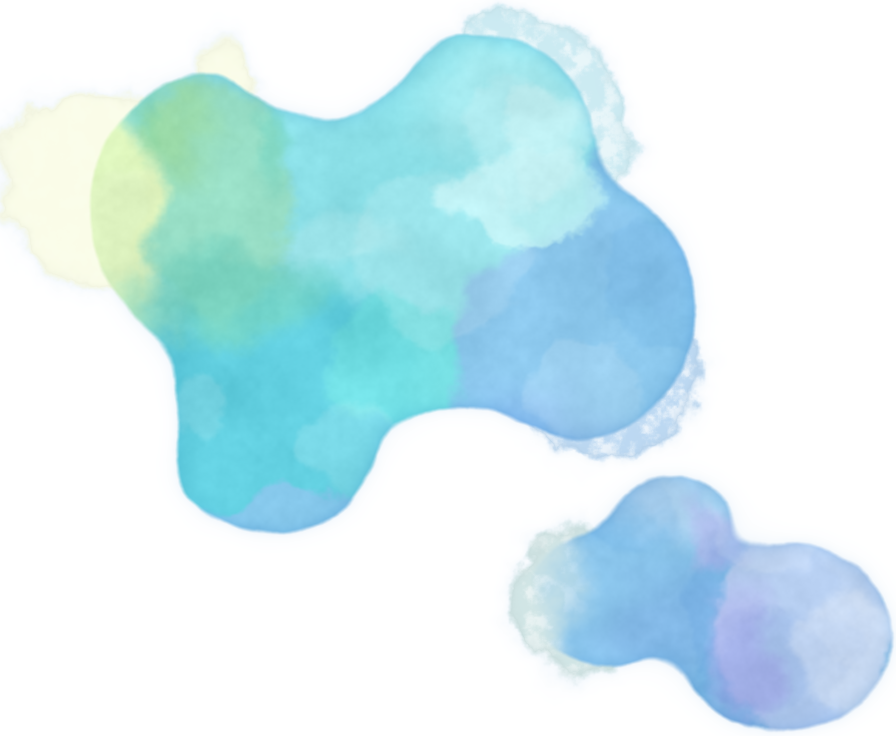
A WebGL 1 fragment shader for this background:

```glsl
precision highp float;
// Two watercolour stains on white paper: a large yellow-green-cyan-blue one and a small blue-lilac one.
// Outlines are smooth unions of ellipses with notches; ragged fringes lie below,
// and noise-warped washes, random blooms and paper grain colour the inside.
uniform vec2 u_resolution;

const vec2 CANVAS = vec2(7.68, 6.3); // size in drawing units
const float EDGE = .022;       // outline softness
const float BLEND = .35;       // roundness of joined lobes
const float WASH_WARP = .55;   // raggedness of washes
const float FRINGE_WARP = .32; // raggedness of fringes
const float BLOOM = .13;       // bloom strength
const float GRAIN = .035;      // paper grain strength
const vec3 PAPER = vec3(1.);
const vec3 AQUA = vec3(.55, .88, .91), CYAN = vec3(.36, .8, .87);
const vec3 TURQUOISE = vec3(.44, .87, .88), ICE = vec3(.75, .945, .955);
const vec3 SKY = vec3(.54, .77, .92), PERIWINKLE = vec3(.51, .7, .91);
const vec3 MINT = vec3(.6, .87, .76), GREEN = vec3(.45, .82, .75);
const vec3 LEAF = vec3(.63, .87, .63), LIME = vec3(.91, .965, .74);
const vec3 CREAM = vec3(.98, .99, .91), FROST = vec3(.8, .92, .95);
const vec3 HAZE = vec3(.74, .85, .95), MIST = vec3(.82, .9, .9);
const vec3 LILAC = vec3(.72, .74, .94), PALE = vec3(.75, .83, .95);

float hash(vec2 p) { return fract(sin(dot(p, vec2(127.1, 311.7))) * 43758.5); }

float noise(vec2 p) {
  vec2 i = floor(p), f = fract(p), e = vec2(1, 0);
  f *= f * (3. - 2. * f);
  return mix(mix(hash(i), hash(i + e), f.x), mix(hash(i + e.yx), hash(i + 1.), f.x), f.y);
}

float fbm(vec2 p) {
  float sum = 0., amp = .5;
  for (int i = 0; i < 5; i++) { sum += amp * noise(p); p = p * 2.03 + 7.1; amp *= .5; }
  return sum;
}

vec2 warp(vec2 p, float freq, float amp) {
  return p + amp * (vec2(fbm(p * freq), fbm(p * freq + 17.3)) - .48);
}

// Distance helpers; an ellipse is (centre, radii)
float ellipse(vec2 p, vec4 e) { return (length((p - e.xy) / e.zw) - 1.) * min(e.z, e.w); }

float join(float a, float b) {
  float h = max(BLEND - abs(a - b), 0.);
  return min(a, b) - h * h / BLEND * .25;
}

float cut(float a, float notch) { return -join(-a, notch); }

float cover(float d, float soft) { return 1. - smoothstep(-soft, soft, d); }

float largeStain(vec2 p) {
  float d = ellipse(p, vec4(3.3, 4.05, 1.9, 1.35));
  d = join(d, ellipse(p, vec4(2.35, 2.7, 1, .97)));
  d = join(d, ellipse(p, vec4(4.9, 3.65, 1.06, 1.12)));
  d = join(d, ellipse(p, vec4(4.1, 5.05, 1, .96)));
  d = join(d, ellipse(p, vec4(1.85, 4.5, 1.08, 1.18)));
  d = cut(d, ellipse(p, vec4(4, 2, .76, .68)));
  d = cut(d, ellipse(p, vec4(.8, 2.65, .7, .7)));
  return cut(d, ellipse(p, vec4(2.75, 6.1, .8, .72)));
}

float smallStain(vec2 p) {
  float d = ellipse(p, vec4(5.25, 1.18, .75, .57));
  d = join(d, ellipse(p, vec4(5.77, 1.8, .5, .42)));
  return join(d, ellipse(p, vec4(6.72, .85, .92, .8)));
}

// Paint layers
vec3 wash(vec3 col, vec2 p, vec4 e, vec3 tint, float soft, float strength) {
  return mix(col, tint, strength * cover(ellipse(p, e), soft));
}

vec3 fringe(vec3 col, vec2 p, float d, vec3 tint, float speckle) {
  float fleck = speckle * smoothstep(.4, .7, fbm(p * 9.));
  float rim = exp(-abs(d + .03) / .03);
  vec3 paint = mix(mix(tint, PAPER, fleck), tint * .95, .6 * rim);
  return mix(col, paint, cover(d, EDGE * 1.5));
}

vec3 stain(vec3 col, vec3 paint, float d, float rim, float opacity) {
  paint *= mix(PAPER, vec3(.76, .87, .95), rim * exp(min(d, 0.) / .05));
  return mix(col, paint, opacity * cover(d, EDGE));
}

vec3 largePaint(vec2 q) {
  vec3 c = wash(AQUA, q, vec4(2.3, 2.75, 1.4, 1.05), CYAN, .18, .9);
  c = wash(c, q, vec4(3.5, 3.2, .65, .55), TURQUOISE, .06, .8);
  c = wash(c, q, vec4(5.1, 3.3, 1.2, 1.08), SKY, .08, .95);
  c = wash(c, q, vec4(5.5, 4.4, .55, .7), SKY, .08, .9);
  c = wash(c, q, vec4(4.55, 2.6, .55, .3), PERIWINKLE, .25, .6);
  c = wash(c, q, vec4(4.4, 5.35, .75, .5), ICE, .25, .45);
  c = wash(c, q, vec4(4.5, 4.6, .65, .42), ICE, .04, .8);
  c = wash(c, q, vec4(4.72, 5.05, .35, .45), ICE, .05, .7);
  c = wash(c, q, vec4(2.9, 4.2, .55, .2), ICE, .08, .35);
  c = wash(c, q, vec4(1.85, 4.6, .65, 1), MINT, .08, .9);
  c = wash(c, q, vec4(2, 3.75, .75, .38), GREEN, .15, .75);
  c = wash(c, q, vec4(2.38, 5, .15, .3), GREEN, .08, .6);
  c = wash(c, q, vec4(1.5, 5.15, .3, .4), LEAF, .25, .7);
  c = wash(c, q, vec4(.95, 4.4, .42, .95), LIME, .12, .9);
  c = wash(c, q, vec4(1.1, 3.6, .3, .35), MINT, .2, .7);
  return wash(c, q, vec4(2.4, 1.6, 1.1, .45), SKY, .04, .85);
}

vec3 smallPaint(vec2 q) {
  vec3 c = wash(SKY, q, vec4(5.75, 2.05, .5, .3), HAZE, .2, .7);
  c = wash(c, q, vec4(5.85, 1, .55, .45), PERIWINKLE, .25, .5);
  c = wash(c, q, vec4(6.95, 1, .72, 1.1), PALE, .06, .95);
  c = wash(c, q, vec4(6.15, 1.75, .25, .3), LILAC, .1, .7);
  c = wash(c, q, vec4(6.4, .7, .25, .55), LILAC, .12, .6);
  return wash(c, q, vec4(7.25, .75, .4, .45), PAPER, .08, .28);
}

void main() {
  vec2 p = gl_FragCoord.xy / u_resolution * CANVAS;
  vec2 q = warp(p, 2.4, WASH_WARP), f = warp(p, 4., FRINGE_WARP), b = warp(p, 3., .07);
  float large = largeStain(b), small = smallStain(b);
  // Fringes
  float cream = join(ellipse(f, vec4(.95, 4.65, .9, .85)), ellipse(f, vec4(.48, 5, .4, .36)));
  cream = join(cream, ellipse(f, vec4(1.9, 5.55, .27, .35)));
  float frost = join(ellipse(f, vec4(4.45, 5.35, .82, .87)), ellipse(f, vec4(5.05, 5.05, .36, .35)));
  float haze = ellipse(f, vec4(5.2, 3.18, .82, .82)), mist = ellipse(f, vec4(4.97, 1.17, .54, .66));
  float nearest = min(min(min(large, small), min(cream, frost)), min(haze, mist));
  vec3 col = mix(PAPER, HAZE, .22 * exp(-max(nearest, 0.) / .05));
  col = fringe(col, p, cream, CREAM, .1);
  col = fringe(col, p, frost, FROST, .55);
  col = fringe(col, p, haze, HAZE, .7);
  col = fringe(col, p, mist, MIST, .5);
  // Washes, blooms and grain
  vec3 paint = small < large ? smallPaint(q) : largePaint(q);
  for (int i = 0; i < 20; i++) {
    float k = float(i), r = .25 + .5 * hash(vec2(k, 4.1));
    vec2 c = CANVAS * vec2(hash(vec2(k, 1.3)), hash(vec2(k, 2.7)));
    paint = wash(paint, q, vec4(c, r, r), mod(k, 2.) < .5 ? PAPER : paint * paint, .05, BLOOM);
  }
  paint += GRAIN * (fbm(p * 14.) - .48) + .12 * (fbm(p * 2. + 31.) - .48);
  col = stain(col, paint, large, .65 * smoothstep(1., 2.2, p.x), 1.);
  col = stain(col, paint, small, .6, smoothstep(4.55, 5.15, q.x));
  gl_FragColor = vec4(clamp(col, 0., 1.), 1);
}
```
